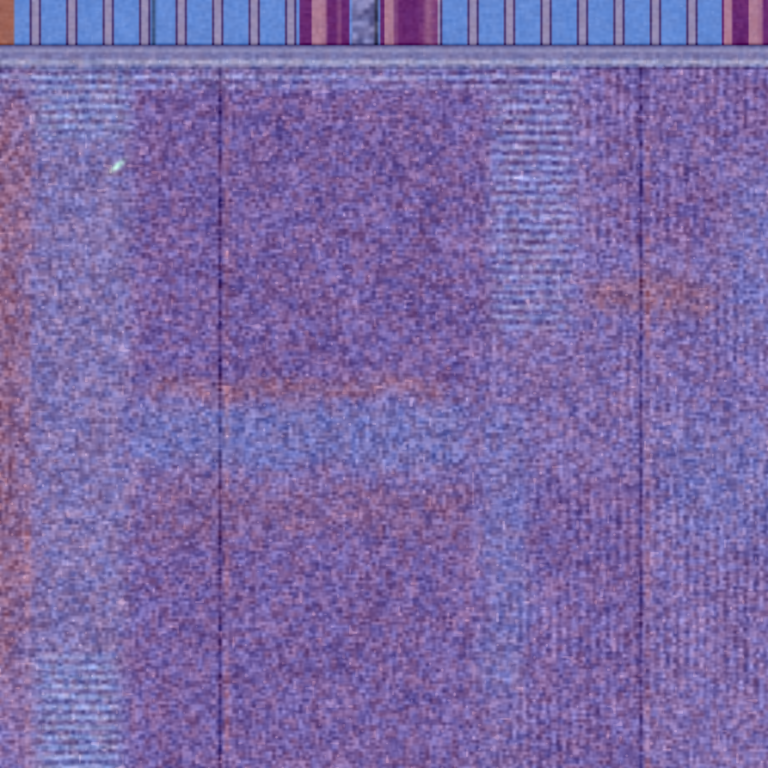
A WebGL 2 fragment shader for this texture:

```glsl
#version 300 es
precision highp float;
// Violet microchip surface: grainy panels, fine ruled lines and a striped bus along the top.
uniform vec2 u_resolution;
out vec4 fragColor;

float hash(vec2 p) {
  vec3 q = fract(vec3(p.xyx) * 0.1031);
  q += dot(q, q.yzx + 33.33);
  return fract((q.x + q.y) * q.z);
}

float noise(vec2 p) {
  vec2 i = floor(p), f = fract(p);
  f = f * f * (3.0 - 2.0 * f);
  return mix(mix(hash(i), hash(i + vec2(1, 0)), f.x),
             mix(hash(i + vec2(0, 1)), hash(i + vec2(1, 1)), f.x), f.y);
}

float fbm(vec2 p) {
  float sum = 0.0, amp = 0.5;
  for (int i = 0; i < 4; i++) {
    sum += amp * noise(p);
    p = p * 2.03 + 17.1;
    amp *= 0.5;
  }
  return sum;
}

// Interval from a to b with edges of softness s
float span(float x, float a, float b, float s) {
  return smoothstep(a - s, a + s, x) * (1.0 - smoothstep(b - s, b + s, x));
}

float box(vec2 p, vec2 lo, vec2 hi, float s) {
  return span(p.x, lo.x, hi.x, s) * span(p.y, lo.y, hi.y, s);
}

float line(float x, float center, float width) {
  float d = (x - center) / width;
  return exp(-d * d);
}

// Large soft panels
vec3 panels(vec2 p) {
  vec3 blue = vec3(0.45, 0.46, 0.72), violet = vec3(0.46, 0.36, 0.61), rust = vec3(0.57, 0.39, 0.50);
  vec2 w = p + 0.035 * (vec2(fbm(p * 14.0), fbm(p * 14.0 + 40.0)) - 0.47);
  vec3 c = vec3(0.50, 0.42, 0.66);
  c = mix(c, vec3(0.50, 0.46, 0.68), 0.7 * span(w.x, 0.04, 0.17, 0.02));
  c = mix(c, rust, 0.65 * (1.0 - smoothstep(0.01, 0.055, w.x)) * span(w.y, 0.1, 0.87, 0.08));
  c = mix(c, violet, 0.8 * box(w, vec2(0.18, 0.50), vec2(0.63, 0.89), 0.018));
  c = mix(c, violet, 0.75 * box(w, vec2(0.17, -0.1), vec2(0.62, 0.36), 0.025));
  c = mix(c, blue, 0.75 * box(w, vec2(0.18, 0.395), vec2(0.61, 0.472), 0.017));
  c = mix(c, rust, 0.5 * box(w, vec2(0.20, 0.482), vec2(0.58, 0.508), 0.012));
  c = mix(c, rust, 0.25 * box(w, vec2(0.18, 0.30), vec2(0.62, 0.37), 0.02));
  c = mix(c, blue, 0.5 * box(w, vec2(0.63, 0.10), vec2(0.69, 0.46), 0.02));
  c = mix(c, violet, 0.6 * box(w, vec2(0.69, -0.1), vec2(0.84, 0.37), 0.02));
  c = mix(c, blue, 0.55 * box(w, vec2(0.86, 0.30), vec2(1.1, 0.46), 0.05));
  c = mix(c, blue, 0.45 * box(w, vec2(0.94, 0.55), vec2(1.1, 0.76), 0.04));
  c = mix(c, violet, 0.7 * box(w, vec2(0.79, 0.68), vec2(0.94, 0.78), 0.03));
  c = mix(c, violet, 0.5 * box(w, vec2(0.78, 0.80), vec2(1.1, 0.90), 0.03));
  c = mix(c, rust, 0.6 * box(w, vec2(0.77, 0.59), vec2(0.92, 0.635), 0.014));
  return c + 0.07 * (fbm(p * 22.0) - 0.47);
}

// Striped bus with colored blocks
vec3 bus(vec2 p) {
  vec3 c = vec3(0.39, 0.54, 0.83);
  float phase = mod(p.x - 0.037, 0.0475);
  c = mix(c, vec3(0.62, 0.55, 0.67), 0.85 * span(phase, 0.002, 0.015, 0.001));
  c = mix(c, vec3(0.31, 0.25, 0.47), line(phase, 0.003, 0.0018) + line(phase, 0.015, 0.0018));
  float block = span(p.x, 0.39, 0.455, 0.002) + span(p.x, 0.495, 0.57, 0.002) + span(p.x, 0.94, 1.1, 0.002);
  float bar = noise(vec2(p.x * 95.0, 3.0));
  vec3 plum = mix(vec3(0.40, 0.16, 0.43), vec3(0.67, 0.48, 0.58), smoothstep(0.35, 0.75, bar));
  c = mix(c, plum, block);
  c = mix(c, vec3(0.60, 0.38, 0.34), 1.0 - smoothstep(0.016, 0.021, p.x));
  c = mix(c, vec3(0.43, 0.43, 0.63) + 0.3 * (noise(p * 130.0) - 0.5), span(p.x, 0.458, 0.492, 0.003));
  return c * (1.0 - 0.45 * line(p.x, 0.49, 0.003)) * (1.0 - 0.4 * line(p.x, 0.2, 0.003));
}

void main() {
  vec2 p = gl_FragCoord.xy / u_resolution;
  vec3 color = panels(p);

  // Ruled ripples, horizontal then vertical
  float rows = box(p, vec2(-0.1, 0.885), vec2(0.75, 0.92), 0.012)
    + box(p, vec2(0.045, 0.82), vec2(0.17, 0.885), 0.015)
    + box(p, vec2(0.64, 0.57), vec2(0.745, 0.885), 0.018)
    + box(p, vec2(0.05, -0.1), vec2(0.155, 0.15), 0.02);
  float ripple = sin(p.y * 483.0 + 1.5 * noise(p * 30.0));
  color += min(rows, 1.0) * (vec3(0.0, 0.045, 0.04) + vec3(0.07, 0.10, 0.09) * ripple * (0.5 + 0.7 * noise(p * 40.0)));
  float columns = span(p.x, 0.66, 1.1, 0.03) * (1.0 - min(rows, 1.0));
  color += 0.045 * columns * sin(p.x * 490.0) * smoothstep(0.3, 0.7, noise(p * 17.0));

  // Dark seams with a warm right edge
  for (int i = 0; i < 2; i++) {
    float seam = 0.2865 + 0.548 * float(i);
    color -= vec3(0.15, 0.15, 0.14) * line(p.x, seam, 0.0027);
    color += vec3(0.12, 0.04, -0.04) * line(p.x, seam + 0.009, 0.004) * noise(vec2(i * 9, p.y * 25.0));
  }
  color += vec3(0.09, 0.03, -0.03) * line(p.x, 0.036, 0.005) * noise(vec2(3.0, p.y * 30.0));

  // Bright fleck
  vec2 fleck = mat2(0.77, -0.64, 0.64, 0.77) * (p - vec2(0.153, 0.784));
  color = mix(color, vec3(0.72, 0.92, 0.87), exp(-dot(fleck * vec2(90, 240), fleck * vec2(90, 240))));

  // Rails below the bus
  vec3 rail = mix(vec3(0.47, 0.46, 0.66), vec3(0.62, 0.62, 0.77), line(p.y, 0.919, 0.004) + 0.5 * line(p.y, 0.934, 0.003));
  color = mix(color, rail, span(p.y, 0.912, 0.943, 0.003));
  color = mix(color, bus(p), smoothstep(0.940, 0.943, p.y));
  color -= 0.17 * line(p.y, 0.9415, 0.0025) + 0.12 * line(p.y, 0.911, 0.002);

  // Woven grain and warm or cool specks
  float calm = 1.0 - 0.75 * smoothstep(0.90, 0.94, p.y);
  float grain = noise(p * vec2(230, 150)) + noise(p * vec2(140, 260) + 50.0) - 1.0;
  float tint = noise(p * 115.0 + 80.0) - 0.5;
  color += calm * (0.17 * grain + vec3(0.09, 0.0, -0.08) * tint);
  color += calm * vec3(0.13, 0.10, 0.07) * smoothstep(0.83, 1.0, noise(p * 125.0 + 9.0));
  fragColor = vec4(clamp(color, 0.0, 1.0), 1.0);
}
```
